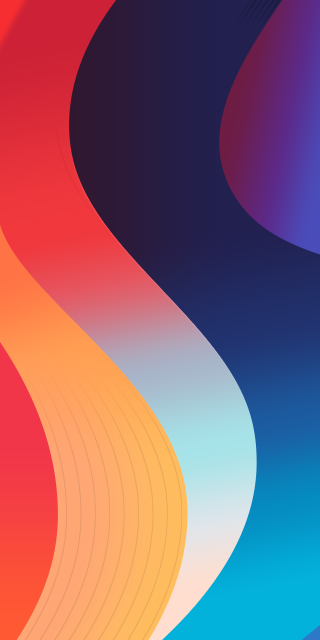
A Shadertoy shader for this background:

```glsl
// Flowing layered waves: a night-to-cyan backdrop, a violet lobe, a red-to-ice
// ribbon, an orange band with fine contour lines and a red hill at the left.
// Each boundary is a curve x(y) built from parabolas; layers are painted in order.

// Coverage left of a boundary; d is the signed horizontal offset.
float cover(float d) {
    return clamp(0.5 - d / length(vec2(dFdx(d), dFdy(d))), 0.0, 1.0);
}

// Thin repeated lines, one for each whole step of v.
float contour(float v, float width) {
    float d = abs(fract(v) - 0.5);
    return 1.0 - smoothstep(0.0, width + fwidth(v), d);
}

// Right edge of the ribbon: an S between two parabolic turns.
float ribbonEdge(float y) {
    float t = clamp((y - 0.391) / 1.054, 0.0, 1.0);
    float bulge = t * t * (1.0 - t) * (1.0 - t) * (1.82 * t - 0.755);
    float above = max(0.391 - y, 0.0), below = max(y - 1.445, 0.0);
    return mix(0.216, 0.802, smoothstep(0.0, 1.0, t)) + bulge
         + 0.96 * (above * above - below * below);
}

// Right edge of the orange band; straight once it has left the canvas.
float bandEdge(float y) {
    float d = y - 1.602;
    if (d > 0.0) return 0.586 - 0.77 * d * d;
    float up = min(-d, 0.9);
    return 0.586 - 1.1 * up * up * (1.0 - 0.47 * up * up * up) - 0.5 * (-d - up);
}

// Right edge of the red hill.
float hillEdge(float y) {
    float d = y - 1.609;
    return 0.181 - (d > 0.0 ? 0.845 : 0.62) * d * d;
}

// Left edge of the violet lobe.
float lobeEdge(float y) {
    float d = y - 0.448, d2 = d * d;
    return 0.685 + (d > 0.0 ? 1.73 * d2 * (1.0 + 35.0 * d2 * d2)
                            : 1.42 * d2 * (1.0 + 0.69 * d));
}

vec3 backdropColor(vec2 p) {
    float y = p.y + 0.2 * (p.x - 0.8);
    vec3 c = mix(vec3(0.19, 0.09, 0.18), vec3(0.13, 0.125, 0.31), smoothstep(0.15, 0.75, p.x));
    c = mix(c, vec3(0.13, 0.20, 0.44), smoothstep(0.68, 1.1, y));
    c = mix(c, vec3(0.11, 0.36, 0.63), smoothstep(1.02, 1.36, y));
    c = mix(c, vec3(0.02, 0.54, 0.75), smoothstep(1.32, 1.6, y));
    c = mix(c, vec3(0.01, 0.70, 0.86), smoothstep(1.55, 1.88, y));
    // Blue wedge in the lower right corner.
    return mix(c, vec3(0.18, 0.47, 0.78), cover(2.773 - 0.82 * p.x - p.y));
}

vec3 lobeColor(vec2 p) {
    float t = p.x + 0.22 * (p.y - 0.4);
    vec3 c = mix(vec3(0.43, 0.11, 0.26), vec3(0.36, 0.16, 0.54), smoothstep(0.70, 0.93, t));
    return mix(c, vec3(0.29, 0.30, 0.73), smoothstep(0.87, 1.05, t));
}

vec3 ribbonColor(vec2 p) {
    float y = p.y + 0.2 * (p.x - 0.4);
    vec3 c = mix(vec3(0.80, 0.13, 0.21), vec3(0.94, 0.22, 0.24), smoothstep(0.05, 0.65, y));
    c = mix(c, vec3(0.90, 0.34, 0.38), smoothstep(0.68, 0.92, y));
    c = mix(c, vec3(0.66, 0.70, 0.78), smoothstep(0.84, 1.19, y));
    c = mix(c, vec3(0.65, 0.89, 0.91), smoothstep(1.14, 1.46, y));
    c = mix(c, vec3(0.88, 0.90, 0.92), smoothstep(1.44, 1.73, y));
    c = mix(c, vec3(1.00, 0.87, 0.81), smoothstep(1.66, 1.90, y));
    // Bright corner at the upper left.
    float corner = smoothstep(0.02, -0.02, p.x + 0.55 * p.y - 0.078);
    return mix(c, vec3(1.0, 0.19, 0.19), 0.85 * corner);
}

vec3 bandColor(vec2 p, float s) {
    vec3 c = mix(vec3(1.0, 0.45, 0.27), vec3(1.0, 0.61, 0.32),
                 smoothstep(0.85, 1.2, p.y + 0.35 * p.x));
    vec3 low = mix(vec3(1.0, 0.65, 0.46), vec3(1.0, 0.74, 0.37), smoothstep(0.1, 1.0, s));
    c = mix(c, low, smoothstep(1.0, 1.5, p.y));
    float lines = contour(s * 9.0 - 0.1, 0.0) * smoothstep(1.1, 1.45, p.y);
    return c * (1.0 - 0.08 * lines);
}

void mainImage(out vec4 fragColor, in vec2 fragCoord) {
    // x runs 0..1 rightward, y runs 0..2 downward.
    vec2 p = fragCoord / iResolution.xy;
    p = vec2(p.x, 2.0 - 2.0 * p.y);

    float lobe = lobeEdge(p.y) - p.x;
    float ribbon = p.x - ribbonEdge(p.y);
    float band = p.x - bandEdge(p.y);
    float hill = p.x - hillEdge(p.y);

    // Backdrop with faint streaks beside the lobe.
    vec3 color = backdropColor(p);
    float streaks = contour(lobe * 55.0, 0.08) * smoothstep(0.10, 0.0, p.y);
    color *= 1.0 - 0.2 * streaks * step(0.0, lobe) * step(lobe, 0.1);
    color = mix(color, lobeColor(p), cover(lobe));

    // Ribbon with a thin pink rim and a faint inner line.
    vec3 silk = ribbonColor(p);
    float rimZone = smoothstep(0.4, 0.7, p.y) * smoothstep(1.3, 0.9, p.y);
    silk += vec3(0.06, 0.10, 0.11) * rimZone * smoothstep(-0.007, 0.0, ribbon);
    float seam = smoothstep(0.005, 0.0, abs(ribbon + 0.04 - 0.1 * (p.y - 0.4)));
    silk *= 1.0 - 0.05 * seam * smoothstep(0.35, 0.5, p.y) * smoothstep(0.75, 0.6, p.y);
    color = mix(color, silk, cover(ribbon));

    // Orange band; s runs 0..1 from the hill to the band edge.
    float s = hill / (hill - band);
    color = mix(color, bandColor(p, s), cover(band));

    // Red hill.
    vec3 ember = mix(vec3(0.945, 0.21, 0.29), vec3(1.0, 0.35, 0.20), smoothstep(1.35, 2.0, p.y));
    color = mix(color, ember, cover(hill));

    fragColor = vec4(color, 1.0);
}
```
